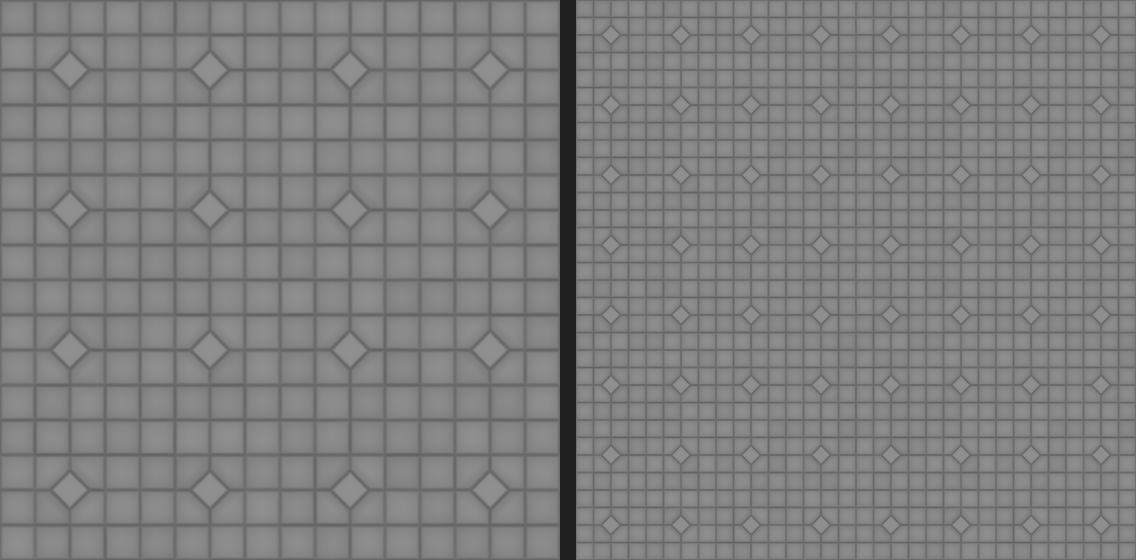
Left, the tile; right, the same tile 2 across and 2 down.
A Shadertoy shader for this pattern:

```glsl
// Grey square paving, 16 by 16 tiles, with a small diamond inset at every
// fourth crossing. Joints are soft distance bands; each tile is shaded as a
// shallow pillow, and wrapped hashes and sines add gentle wear.

const float TAU = 6.2831853;
const float TILES = 16.0;          // tiles across and down
const float INSET_SPACING = 4.0;   // tiles between insets
const float INSET_RADIUS = 0.555;  // centre to tip, in tiles
const float JOINT_EDGE = 0.08;     // half width of the soft joint, in tiles

const vec3 STONE_RIM = vec3(0.485);
const vec3 STONE_CROWN = vec3(0.55);
const vec3 INSET_STONE = vec3(0.55);
const vec3 JOINT = vec3(0.39);

// Random value per cell, repeating with the canvas
float wrappedHash(vec2 cell, float seed) {
    vec3 q = fract(vec3(mod(cell, TILES), seed) * vec3(0.1031, 0.1130, 0.0973));
    q += dot(q, q.yzx + 33.33);
    return fract((q.x + q.y) * q.z);
}

// Layered sines with whole frequencies, so they wrap; range about -1 to 1
float wrappedWaves(vec2 uv, vec2 freq) {
    float sum = 0.0;
    float amp = 0.5;
    for (int i = 0; i < 3; i++) {
        vec2 a = TAU * freq * uv;
        float k = float(i);
        sum += amp * sin(a.x + 1.7 * k + sin(a.y + 2.3 * k));
        freq = freq.yx * vec2(2.0, 1.0) + vec2(1.0, 3.0);
        amp *= 0.6;
    }
    return sum;
}

float diamondDistance(vec2 p, float radius) {
    return (abs(p.x) + abs(p.y) - radius) * 0.70710678;
}

float jointMask(float dist, float pixel) {
    return 1.0 - smoothstep(0.0, JOINT_EDGE + 0.5 * pixel, dist);
}

// Brightest at the tile centre, falling to zero along its sides
float pillow(vec2 local) {
    vec2 side = 4.0 * local * (1.0 - local);
    return pow(max(side.x * side.y, 0.0), 0.7);
}

vec3 stoneColour(vec2 p, vec2 uv, float inset) {
    float crown = pillow(fract(p)) * smoothstep(-0.1, 0.4, inset);
    float tone = (wrappedHash(floor(p), 3.0) - 0.5) * 0.022;
    float grain = 0.003 * wrappedWaves(uv, vec2(5.0, 23.0));
    return mix(STONE_RIM, STONE_CROWN, crown) + tone + grain;
}

void mainImage(out vec4 fragColor, in vec2 fragCoord) {
    vec2 uv = fragCoord / iResolution.xy;
    float pixel = TILES / min(iResolution.x, iResolution.y);

    // Slightly uneven joint lines
    vec2 wobble = vec2(wrappedWaves(uv, vec2(3.0, 11.0)),
                       wrappedWaves(uv.yx, vec2(4.0, 9.0)));
    vec2 p = uv * TILES + 0.006 * wobble;

    vec2 insetLocal = mod(p, INSET_SPACING) - 0.5 * INSET_SPACING;
    float inset = diamondDistance(insetLocal, INSET_RADIUS);
    float outside = smoothstep(-pixel, pixel, inset);

    // Stone faces
    float insetGlow = 0.012 * smoothstep(0.0, 0.3, -inset);
    vec3 colour = mix(INSET_STONE + insetGlow, stoneColour(p, uv, inset), outside);

    // Straight joints: the level ones are deeper, with varied wear
    vec2 gap = abs(fract(p + 0.5) - 0.5);
    vec2 line = floor(p + 0.5);
    float wearX = wrappedHash(vec2(line.x, floor(p.y)), 7.0);
    float wearY = wrappedHash(vec2(floor(p.x), line.y), 11.0);
    float upright = jointMask(gap.x, pixel) * mix(0.55, 0.9, wearX);
    float level = jointMask(gap.y, pixel) * mix(0.7, 1.05, wearY);
    float border = jointMask(abs(inset), pixel) * 0.88;

    float joint = max(max(upright, level) * outside, border);
    colour = mix(colour, JOINT, joint);

    fragColor = vec4(colour, 1.0);
}
```
